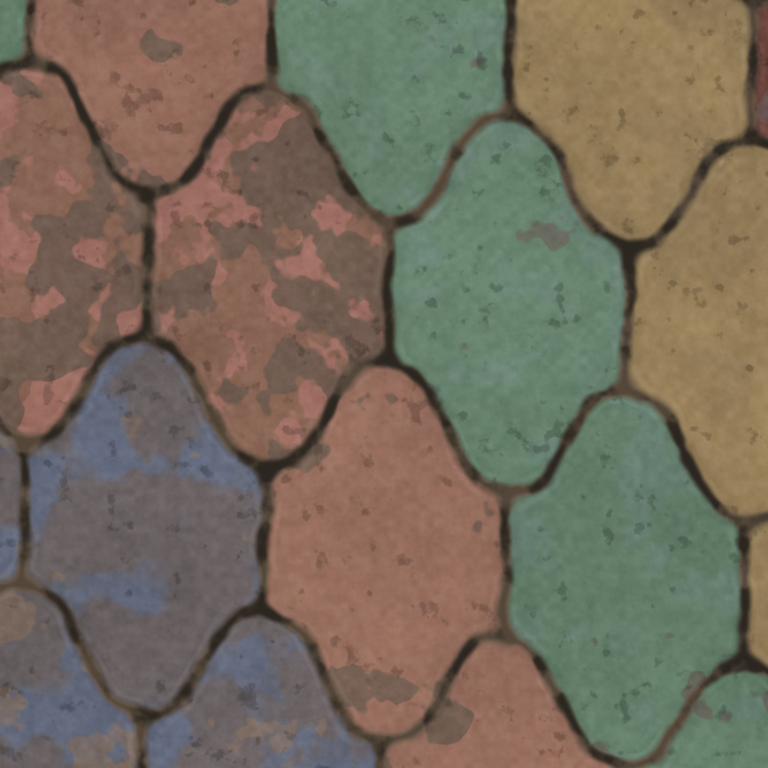
Reproduce this pattern procedurally as a WebGL 1 fragment shader.

```glsl
precision highp float;
// Weathered ogee paving tiles in terracotta, green, ochre and slate with dark joints.
// A skewed brick lattice with wavy row borders gives each tile its id and edge
// distance; layered value noise adds glaze loss, stains, grain and pits.

uniform vec2 u_resolution;

#define ORIGIN vec2(0.349, 0.639)       // centre of tile (0, 0)
#define TILE_STEP vec2(0.3125, -0.035)  // to the next tile in a row
#define ROW_STEP vec2(0.152, -0.358)    // to the next row down
#define ROW_HEIGHT 0.341
#define CURVE 0.218                     // wave height of a row border, in rows
#define LOBE 0.075                      // roundness of the lobes
#define JOINT 0.0068                    // half width of the joints
#define GRAIN 0.085
#define TERRACOTTA vec3(0.585, 0.427, 0.365)
#define GREEN vec3(0.395, 0.500, 0.420)
#define OCHRE vec3(0.595, 0.505, 0.355)
#define SLATE vec3(0.410, 0.378, 0.382)

const float TAU = 6.2831853;

float hash(vec2 p) {
  return fract(sin(dot(p, vec2(127.1, 311.7))) * 43758.5453);
}

float noise(vec2 p) {
  vec2 i = floor(p), f = fract(p);
  f = f * f * (3.0 - 2.0 * f);
  return mix(mix(hash(i), hash(i + vec2(1.0, 0.0)), f.x),
             mix(hash(i + vec2(0.0, 1.0)), hash(i + 1.0), f.x), f.y);
}

float fbm(vec2 p) {
  float sum = 0.0, amp = 0.5;
  for (int k = 0; k < 4; k++) {
    sum += amp * noise(p);
    p = mat2(1.6, 1.2, -1.2, 1.6) * p + 7.3;
    amp *= 0.5;
  }
  return sum / 0.9375;
}

float smoothMin(float a, float b, float k) {
  float h = max(k - abs(a - b), 0.0) / k;
  return min(a, b) - h * h * k * 0.25;
}

// Lattice position: x counts tiles across, y counts rows downwards.
vec2 toLattice(vec2 p) {
  vec2 d = p - ORIGIN, t = TILE_STEP, r = ROW_STEP;
  vec2 ij = vec2(d.x * r.y - d.y * r.x, t.x * d.y - t.y * d.x) / (t.x * r.y - t.y * r.x);
  return vec2(ij.x + 0.5 * ij.y, ij.y);
}

// Row border: a cosine with blunter crests and a steeper middle.
float wave(float x) {
  return CURVE * (cos(TAU * x) - LOBE * cos(3.0 * TAU * x)) / (1.0 - LOBE);
}

// Returns the tile id in xy and the distance to its border in z.
vec3 ogeeTile(vec2 g) {
  float row = floor(g.y);
  row += step(row + 0.5 + wave(g.x - 0.5 * row), g.y);
  float x = g.x - 0.5 * row;
  float column = floor(x + 0.5);
  vec2 q = vec2(x - column, g.y - row);
  float across = length(TILE_STEP);
  float slope = (wave(q.x + 0.01) - wave(q.x - 0.01)) / 0.02 * ROW_HEIGHT / across;
  float cap = (0.5 + wave(q.x) - abs(q.y)) * ROW_HEIGHT / sqrt(1.0 + slope * slope);
  float side = (0.5 - abs(q.x)) * across;
  return vec3(column, row, smoothMin(cap, side, 0.022));
}

// Glaze colours run in diagonal bands, with stains chosen by the kind of tile.
vec3 glaze(vec2 id, vec2 p, float edge) {
  vec2 s = p + 3.7 * vec2(hash(id), hash(id + 5.0));
  float blotch = fbm(s * 13.0);
  float fleck = fbm(s * 19.0 + 40.0);
  float worn = smoothstep(0.0, 0.04, blotch - 0.64);
  if (id.x > 2.5) return mix(vec3(0.42, 0.27, 0.24), SLATE, 0.5 * worn);
  if (id.x > 1.5) return mix(OCHRE, vec3(0.53, 0.45, 0.33), 0.5 * smoothstep(0.45, 0.75, blotch));
  if (id.x > 0.5 || (id.x < -0.5 && id.y < -0.5)) {
    vec3 c = mix(GREEN, vec3(0.44, 0.53, 0.50), 0.5 * smoothstep(0.52, 0.74, fleck));
    return mix(c, vec3(0.40, 0.38, 0.35), 0.8 * smoothstep(0.0, 0.04, blotch - 0.72));
  }
  if (id.x < -0.5 && id.y > 0.5) {
    float rim = 1.0 - smoothstep(0.01, 0.06, edge);
    vec3 c = mix(SLATE, vec3(0.385, 0.425, 0.515), 0.8 * smoothstep(0.55, 0.70, blotch + 0.07 * rim));
    float rusty = id.x < -1.5 ? 0.52 : 0.72;
    return mix(c, vec3(0.53, 0.44, 0.37), 0.6 * smoothstep(0.0, 0.06, fleck - rusty));
  }
  // Terracotta: one row has lost much of its surface.
  float heavy = 1.0 - step(0.5, abs(id.y));
  vec3 c = mix(TERRACOTTA, vec3(0.540, 0.400, 0.335), heavy);
  c = mix(c, vec3(0.63, 0.44, 0.395), heavy * smoothstep(0.52, 0.58, fleck));
  worn = mix(worn, smoothstep(0.0, 0.04, blotch - 0.52), heavy);
  return mix(c, vec3(0.425, 0.355, 0.310), 0.85 * worn);
}

void main() {
  vec2 p = gl_FragCoord.xy / u_resolution.y;
  vec2 wobble = vec2(noise(p * 24.0), noise(p * 24.0 + 31.0)) - 0.5;
  vec3 tile = ogeeTile(toLattice(p + 0.009 * wobble));
  float edge = tile.z + 0.004 * (noise(p * 65.0) - 0.5);

  // Tile body with soft tonal drift, grain and small pits.
  vec3 color = glaze(tile.xy, p, edge) * (0.97 + 0.05 * hash(tile.xy + 9.0));
  color *= 1.0 + 0.14 * (fbm(p * 9.0 + 12.0) - 0.5);
  color += GRAIN * (fbm(p * 100.0) - 0.5);
  color *= 1.0 - 0.18 * smoothstep(0.66, 0.80, fbm(p * 48.0 + 17.0));

  // Pale worn rim just inside the joint.
  float rim = 1.0 - smoothstep(0.0, 0.006, abs(edge - JOINT - 0.007));
  color += 0.04 * rim * smoothstep(0.3, 0.7, noise(p * 30.0 + 8.0));

  // Joint: dark core, earthy and patchy, with soft shoulders.
  float dirt = fbm(p * 28.0 + 60.0);
  vec3 joint = mix(vec3(0.20, 0.175, 0.145), vec3(0.39, 0.33, 0.27), smoothstep(0.36, 0.66, dirt));
  joint *= 0.92 + 0.2 * smoothstep(0.0, JOINT, edge);
  float soft = max(0.0042, 1.0 / u_resolution.y);
  color = mix(joint, color, smoothstep(JOINT - soft, JOINT + soft, edge));
  color *= 0.92 + 0.08 * smoothstep(0.0, 0.03, edge);

  gl_FragColor = vec4(clamp(color, 0.0, 1.0), 1.0);
}
```
